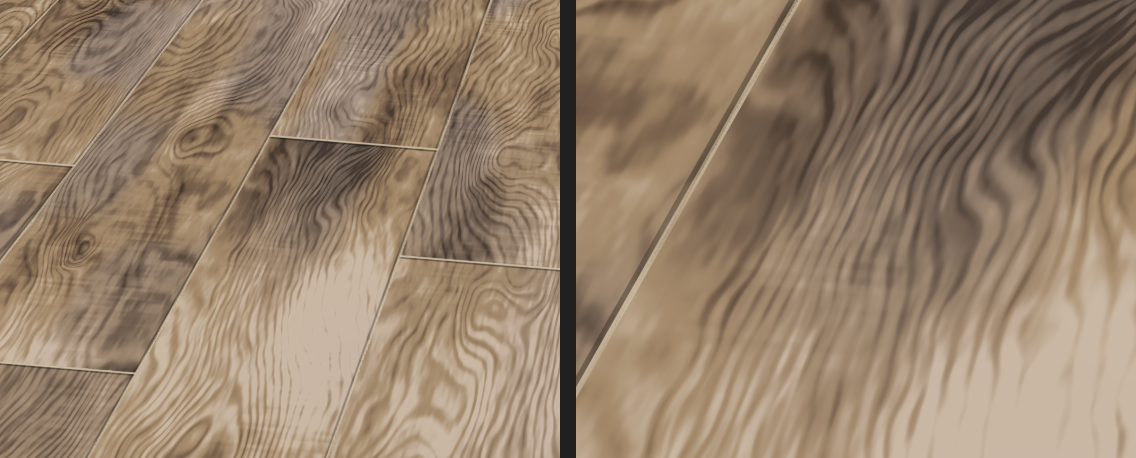
Left, the full canvas; right, a detail of the centre.
Give the GLSL for this texture, as a WebGL 2 fragment shader.

```glsl
#version 300 es
precision highp float;
// Rustic oak plank floor in perspective, with flowing grain, knots and pale seams.
uniform vec2 u_resolution;
out vec4 fragColor;

#define PLANK_LENGTH 0.56
#define LENGTH_SCALE 5.1
#define RING_COUNT 17.0
#define FIGURE_WARP 13.0
#define GRAIN_DEPTH 0.34
#define FIBRE_DEPTH 0.24
#define KNOTS 3
#define SEAM_WIDTH 0.0015

const vec3 UMBER = vec3(0.29, 0.225, 0.175);
const vec3 BROWN = vec3(0.46, 0.37, 0.29);
const vec3 TAN   = vec3(0.64, 0.535, 0.41);
const vec3 PALE  = vec3(0.79, 0.72, 0.64);
const vec3 ASH   = vec3(0.62, 0.55, 0.51);
const vec3 CREAM = vec3(0.81, 0.75, 0.65);

float hash(vec2 p) {
  vec3 q = fract(vec3(p.xyx) * 0.1031);
  q += dot(q, q.yzx + 33.33);
  return fract((q.x + q.y) * q.z);
}

float noise(vec2 p) {
  vec2 i = floor(p), f = fract(p);
  f = f * f * f * (f * (f * 6.0 - 15.0) + 10.0);
  return mix(mix(hash(i), hash(i + vec2(1, 0)), f.x),
             mix(hash(i + vec2(0, 1)), hash(i + vec2(1, 1)), f.x), f.y);
}

float fbm(vec2 p) {
  float sum = 0.0, amp = 0.53;
  for (int i = 0; i < 4; i++) {
    sum += amp * noise(p);
    p = p * 2.03 + 7.3;
    amp *= 0.5;
  }
  return sum;
}

// Blends through the wood tones from dark to light.
vec3 woodTone(float t) {
  vec3 c = mix(UMBER, BROWN, smoothstep(0.0, 0.3, t));
  c = mix(c, TAN, smoothstep(0.25, 0.62, t));
  return mix(c, PALE, smoothstep(0.58, 1.0, t));
}

// Soft line of the given half width, at least about a pixel wide.
float line(float d, float halfWidth) {
  float px = 1.0 / u_resolution.x;
  return 1.0 - smoothstep(halfWidth - px * 0.5, halfWidth + px, abs(d));
}

void main() {
  // Perspective: u counts planks across, v runs along them.
  vec2 p = vec2(gl_FragCoord.x, u_resolution.y - gl_FragCoord.y) / u_resolution.x;
  float rowWidth = 0.258 + 0.207 * p.y;
  float u = (p.x - 0.104 + 0.98 * p.y) / rowWidth;
  float tilted = p.y - 0.082 * p.x;
  float depth = 1.0 + 0.802 * tilted;
  float v = tilted / depth;

  // Staggered planks, each with its own seed.
  float row = floor(u);
  vec4 stagger = vec4(0.232, 0.426, 0.1745, 0.302);
  float along = (v - stagger[int(mod(row, 4.0))]) / PLANK_LENGTH;
  float board = floor(along);
  vec2 id = vec2(row + 11.0, board + 23.0);
  vec2 seed = 40.0 * vec2(hash(id), hash(id + 51.7));
  vec2 q = vec2(fract(u), fract(along) * PLANK_LENGTH * LENGTH_SCALE);
  vec2 s = q + seed;

  // Growth rings: straight grain bent by broad figure and by knots.
  float rings = RING_COUNT * q.x
    + FIGURE_WARP * noise(s * vec2(2.3, 0.95))
    + 3.0 * noise(s * vec2(4.5, 2.6) + 9.0)
    + 0.5 * noise(s * vec2(14.0, 11.0));
  float knotShade = 0.0;
  vec2 wobble = 0.09 * vec2(noise(s * 7.0), noise(s * 6.0 + 31.0)) - 0.045;
  for (int i = 0; i < KNOTS; i++) {
    vec2 key = id * 3.7 + float(i) * 13.1;
    vec2 centre = vec2(0.25 + 0.5 * hash(key), (float(i) + 0.2 + 0.6 * hash(key + 5.0))
      * PLANK_LENGTH * LENGTH_SCALE / float(KNOTS));
    float size = mix(0.6, 1.2, hash(key + 8.0));
    vec2 d = (q - centre + wobble) / (size * vec2(0.13, 0.19));
    float r2 = dot(d, d);
    rings += 5.0 * exp(-0.5 * r2);
    float dark = smoothstep(0.3, 0.7, hash(key + 17.0));
    knotShade += dark * (0.32 * exp(-5.0 * r2) + 0.20 * exp(-0.7 * r2));
  }

  // Broad light and dark clouds, drawn out along the board.
  float cloud = fbm(s * vec2(2.6, 1.1) + 3.0 * wobble);
  float tone = 0.53 + 1.05 * (cloud - 0.5) + 0.10 * (hash(id + 3.3) - 0.5);
  tone += 0.10 * smoothstep(0.1, 0.7, p.y) - 0.03;
  tone += 0.22 * smoothstep(0.58, 0.85, noise(s * vec2(3.2, 1.2) + 70.0));

  // Ring lines fade where they would be finer than a pixel.
  float keep = 1.0 - smoothstep(0.35, 0.95, fwidth(rings));
  float wave = 0.5 + 0.5 * sin(6.2832 * rings);
  float strength = mix(0.35, 1.0, noise(s * vec2(3.0, 2.2) + 44.0));
  tone -= GRAIN_DEPTH * keep * strength * (pow(wave, 2.2) - 0.34);

  // Short pores following the rings, and faint saw marks across.
  float fibre = noise(vec2(rings * 2.3, s.y * 13.0));
  float pores = noise(vec2(s.x * 65.0 + rings * 0.6, s.y * 24.0));
  tone += FIBRE_DEPTH * keep * (fibre - 0.5) + 0.15 * (pores - 0.5);
  float saw = noise(vec2(s.x * 7.0, s.y * 75.0));
  tone += 0.14 * (saw - 0.5) * smoothstep(0.45, 0.8, noise(s * 2.2 + 19.0));
  tone -= knotShade;

  vec3 color = woodTone(clamp(tone, 0.0, 1.0));
  float grey = smoothstep(0.4, 0.75, noise(s * vec2(2.0, 1.3) + 88.0));
  float light = dot(color, vec3(0.33));
  color = mix(color, ASH * light / 0.56, grey * mix(0.75, 0.4, smoothstep(0.1, 0.6, p.y)));

  // Bevelled seams: a worn pale edge beside a narrow shadow.
  float side = (fract(u + 0.5) - 0.5) * rowWidth * 0.86;
  float end = (fract(along + 0.5) - 0.5) * PLANK_LENGTH * depth * depth;
  float wear = mix(0.35, 0.85, noise(vec2(row * 9.0, v * 45.0)));
  color *= 1.0 - 0.28 * line(side + 0.0032, SEAM_WIDTH);
  color *= 1.0 - 0.35 * line(end - 0.0030, SEAM_WIDTH * 0.8);
  color = mix(color, CREAM, wear * line(side, SEAM_WIDTH));
  color = mix(color, CREAM, 0.85 * line(end, SEAM_WIDTH * 0.8));
  fragColor = vec4(color, 1.0);
}
```
